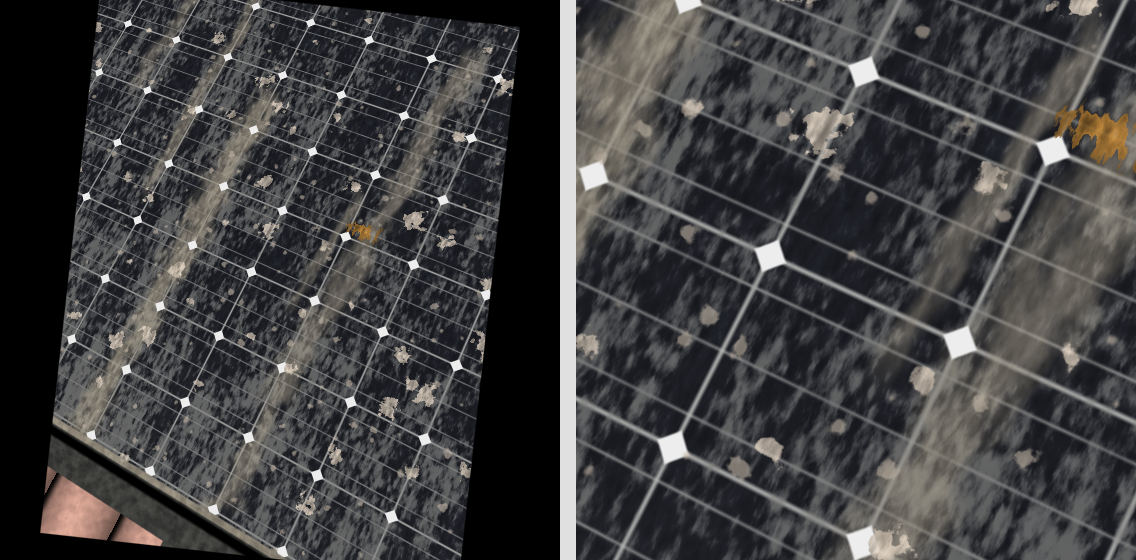
Left: the whole. Right: its middle third, enlarged.
This texture is drawn by a three.js fragment shader. Its source:

```glsl
// Weathered solar panel in perspective: a tilted sheet on black holds a grid of
// cells with busbars and diamond corners. A projective map gives cell coordinates;
// noise adds dust, run marks and droppings, with the frame and roof tiles below.

varying vec2 vUv;

const vec3 SILICON = vec3(0.105, 0.112, 0.135);
const vec3 DUST = vec3(0.50, 0.50, 0.49);
const vec3 MUD = vec3(0.58, 0.55, 0.49);
const vec3 SILVER = vec3(0.74, 0.74, 0.73);
const vec3 CHALK = vec3(0.89, 0.83, 0.76);
const vec3 OCHRE = vec3(0.72, 0.50, 0.20);
const vec3 CLAY = vec3(0.76, 0.58, 0.52);
const float SOFT = 0.012; // edge softness in cells

float hash(vec2 p) {
  vec3 q = fract(vec3(p.xyx) * 0.1031);
  q += dot(q, q.yzx + 33.33);
  return fract((q.x + q.y) * q.z);
}

float noise(vec2 p) {
  vec2 i = floor(p), f = fract(p);
  f = f * f * (3.0 - 2.0 * f);
  return mix(mix(hash(i), hash(i + vec2(1, 0)), f.x),
             mix(hash(i + vec2(0, 1)), hash(i + vec2(1, 1)), f.x), f.y);
}

float fbm(vec2 p) {
  float sum = 0.0, gain = 0.533;
  for (int i = 0; i < 4; i++) {
    sum += gain * noise(p);
    p = mat2(1.6, 1.2, -1.2, 1.6) * p + 17.0;
    gain *= 0.5;
  }
  return sum;
}

// Solves the projective map from canvas to cell units (x along rows, y up columns).
vec2 toCells(vec2 p) {
  vec2 rowAxis = vec2(0.1003, -0.0738) + 0.039 * p;
  vec2 colAxis = vec2(0.0711, 0.1320) - 0.0216 * p;
  vec2 r = p - vec2(0.444, 0.2188);
  float det = rowAxis.x * colAxis.y - rowAxis.y * colAxis.x;
  return vec2(r.x * colAxis.y - r.y * colAxis.x, rowAxis.x * r.y - rowAxis.y * r.x) / det;
}

float fill(float d, float soft) { return 1.0 - smoothstep(-soft, soft, d); }

// Distance to the nearest whole number.
vec2 toLine(vec2 p) { return abs(fract(p + 0.5) - 0.5); }

// Ragged run mark; span holds its lower and upper end.
float streak(vec2 c, float x, float lean, vec2 span, float width) {
  float wobble = 0.3 * (fbm(c * vec2(2.0, 1.5)) - 0.5);
  float d = abs(c.x - x - lean * c.y + wobble) / width;
  float ends = smoothstep(span.x - 0.3, span.x + 0.3, c.y) * (1.0 - smoothstep(span.y - 0.4, span.y + 0.1, c.y));
  return ends * smoothstep(1.3, 0.2, d + 1.5 * (fbm(c * vec2(9.0, 4.0)) - 0.5));
}

// Scattered ragged spots, at most one per grid square.
float spots(vec2 c, float density, float chance, float radius) {
  vec2 g = c * density, home = floor(g);
  float ragged = fbm(c * 16.0) - 0.5, cover = 0.0;
  for (int y = -1; y <= 1; y++) {
    for (int x = -1; x <= 1; x++) {
      vec2 id = home + vec2(x, y);
      vec2 center = id + vec2(hash(id + 3.1), hash(id + 7.7));
      float size = radius * (0.35 + hash(id + 11.3));
      float d = length((g - center) / density) - size + ragged * size * 3.0;
      cover = max(cover, fill(d, SOFT * 1.3) * step(hash(id + 19.9), chance));
    }
  }
  return cover;
}

vec3 panel(vec2 c) {
  // Dark cells with fine grain
  float grit = fbm(c * vec2(26.0, 11.0));
  vec3 col = SILICON * (0.65 + 0.8 * grit);

  // Silver grid, three busbars per cell and diamond corners
  vec2 d = toLine(c);
  float bar = toLine(vec2(c.y * 3.0 + 0.5)).x / 3.0;
  col = mix(col, SILVER, fill(bar - 0.006, SOFT) * (0.45 + 0.3 * noise(c * 7.0)));
  float grid = fill(min(d.x, d.y) - 0.011, SOFT);
  col = mix(col, SILVER, 0.85 * grid);

  // Dust film, thicker towards the lower left
  float low = smoothstep(2.0, -1.2, c.y + 0.25 * c.x);
  float left = smoothstep(0.0, -5.0, c.x);
  float wash = fbm(vec2(c.x * 5.0, c.y * 1.4));
  float film = smoothstep(0.46, 0.72, 0.5 * wash + 0.5 * grit + 0.10 * low + 0.05 * left);
  col = mix(col, DUST, 0.68 * film + 0.05 * low);

  // Muddy run marks
  float mud = streak(c, -2.15, 0.02, vec2(-1.2, 4.8), 0.24);
  mud = max(mud, 0.8 * streak(c, -3.05, 0.0, vec2(2.5, 8.0), 0.13));
  mud = max(mud, 0.7 * streak(c, -0.45, 0.1, vec2(1.8, 3.8), 0.09));
  mud = max(mud, 0.75 * streak(c, 0.08, 0.08, vec2(-1.2, 6.4), 0.20));
  mud = max(mud, 0.6 * streak(c, -4.4, 0.04, vec2(4.0, 7.0), 0.14));
  col = mix(col, MUD * (0.75 + 0.5 * grit), 0.8 * mud);

  // Corners, droppings and one ochre smear
  col = mix(col, vec3(0.93), fill(d.x + d.y - 0.085, SOFT));
  col = mix(col, CHALK * (0.55 + 0.7 * grit), 0.75 * spots(c, 1.3, 0.5, 0.085));
  col = mix(col, CHALK * 0.85, 0.6 * spots(c + 5.0, 4.0, 0.35, 0.028));
  float smear = length((c - vec2(0.2, 3.17)) * vec2(1.0, 1.8)) - 0.15 + 0.5 * (grit - 0.5);
  return mix(col, OCHRE * (0.5 + grit), 0.85 * fill(smear, 0.03));
}

// Gutter, rounded roof tiles, shadow gap and frame beneath the panel.
vec3 roof(vec2 c) {
  float grit = fbm(c * 12.0);
  vec3 col = vec3(0.25, 0.25, 0.24) * (0.55 + 0.8 * grit);
  float across = fract((c.x + 1.1) / 1.1);
  vec3 tile = CLAY * (0.55 + 0.55 * sin(3.1416 * across)) * (0.85 + 0.3 * grit);
  tile *= smoothstep(0.0, 0.12, across);
  col = mix(col, tile, fill(c.y + 1.64, SOFT) * fill(c.x + 0.42, SOFT));
  col *= 1.0 - fill(abs(c.y + 1.21) - 0.06, 0.025);
  return mix(col, MUD * (0.7 + 0.5 * grit), fill(abs(c.y + 1.08) - 0.045, SOFT));
}

void main() {
  vec2 c = toCells(vUv);
  vec3 col = mix(panel(c), roof(c), fill(c.y + 1.04, SOFT));

  // Tilted sheet on black
  vec2 p = vUv - 0.5;
  vec2 q = abs(vec2(dot(p, vec2(0.994, -0.11)), dot(p, vec2(0.11, 0.994)))) - vec2(0.376, 0.496);
  gl_FragColor = vec4(col * fill(max(q.x, q.y), 0.0015), 1.0);
}
```
